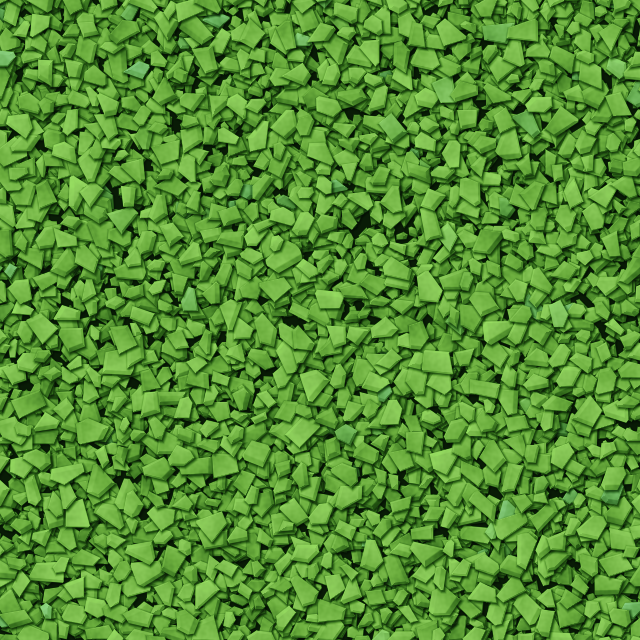
This texture is drawn by a Shadertoy shader. Its source:

```glsl
// A bed of crushed green rubber granules seen from above.
// Five layers of random convex chips are piled from the bottom up; each chip has
// bevelled facets and shades what lies below. A colour ramp turns shade into green.

const float TAU = 6.2832;
const int LAYERS = 5;

// Integer hash: three values in 0..1 per lattice point
vec3 hash3(vec2 cell, int seed) {
    uvec3 v = uvec3(ivec3(ivec2(cell) + 4096, seed + 64));
    v = v * 1664525u + 1013904223u;
    v.x += v.y * v.z; v.y += v.z * v.x; v.z += v.x * v.y;
    v ^= v >> 16u;
    v.x += v.y * v.z; v.y += v.z * v.x; v.z += v.x * v.y;
    return vec3(v & 65535u) / 65535.0;
}

float cornerSlope(vec2 cell, vec2 offset) {
    float a = TAU * hash3(cell, 999).x;
    return dot(vec2(cos(a), sin(a)), offset);
}

float gradientNoise(vec2 p) {
    vec2 i = floor(p), f = p - i, u = f * f * f * (f * (f * 6.0 - 15.0) + 10.0);
    vec2 e = vec2(1, 0);
    return mix(mix(cornerSlope(i, f), cornerSlope(i + e.xy, f - e.xy), u.x),
               mix(cornerSlope(i + e.yx, f - e.yx), cornerSlope(i + e.xx, f - e.xx), u.x), u.y);
}

// Shade 0 is the deepest gap, shade 5 the brightest face
vec3 greenRamp(float shade) {
    vec3 greens[6] = vec3[6](
        vec3(0.01, 0.05, 0.01), vec3(0.07, 0.19, 0.04), vec3(0.14, 0.34, 0.07),
        vec3(0.27, 0.51, 0.15), vec3(0.42, 0.68, 0.24), vec3(0.53, 0.78, 0.34));
    float s = clamp(shade, 0.0, 4.999);
    int i = int(s);
    return mix(greens[i], greens[i + 1], s - float(i)) * (1.0 + 0.12 * clamp(shade - 5.0, 0.0, 1.0));
}

// Draws one chip over the running shade (x) and pale tint (y)
void addChip(vec2 p, vec2 cell, int layer, float blur, float grit, inout vec2 surface) {
    int seed = layer * 16;
    vec3 form = hash3(cell, seed), look = hash3(cell, seed + 1);
    int sides = 4 + int(form.x * 2.99);
    float size = mix(0.25, 0.51, form.y), axis = TAU * form.z;
    vec2 light = normalize(vec2(-0.6, 0.8)), shadowShift = -0.07 * light;

    // Convex outline from half planes, plus its shifted shadow and nearest bevel
    float body = length(p) - 0.78, shadow = length(p - shadowShift) - 0.78;
    float rim = 10.0, facing = 0.0;
    for (int k = 0; k < sides; k++) {
        vec3 h = hash3(cell, seed + 2 + k);
        float angle = axis + (float(k) + 0.5 * h.x) * TAU / float(sides);
        vec2 normal = vec2(cos(angle), sin(angle));
        float reach = size * mix(0.75, 1.25, h.y) * (1.0 + 0.3 * cos(2.0 * (angle - axis * 3.0)));
        float d = dot(p, normal) - reach;
        body = max(body, d);
        shadow = max(shadow, dot(p - shadowShift, normal) - reach);
        float depth = -d / (0.03 + 0.22 * h.z * h.z);
        if (depth < rim) { rim = depth; facing = dot(normal, light); }
    }

    // Flat top with a slight tilt, bevels lit from the upper left
    float tilt = TAU * look.y;
    float face = mix(3.3, 4.5, float(layer) / float(LAYERS - 1)) + 1.1 * (look.x - 0.5);
    face += 0.9 * dot(p, vec2(cos(tilt), sin(tilt))) + grit;
    face += (1.0 - smoothstep(0.75, 1.15, rim)) * (facing > 0.0 ? 0.5 * facing : 1.3 * facing);

    surface.x *= mix(0.3, 1.0, smoothstep(-0.08, 0.14, shadow));
    float cover = 1.0 - smoothstep(-blur, blur, body);
    surface = mix(surface, vec2(face, smoothstep(0.97, 1.0, look.z)), cover);
}

void mainImage(out vec4 fragColor, in vec2 fragCoord) {
    vec2 uv = fragCoord / iResolution.y;
    float grit = 0.35 * gradientNoise(uv * 150.0) + 0.35 * gradientNoise(uv * 60.0);
    vec2 surface = vec2(0.4, 0.0);

    // Pile the layers, small chips at the bottom and larger ones on top
    for (int layer = 0; layer < LAYERS; layer++) {
        float density = 40.0 - 3.2 * float(layer);
        float blur = density * max(0.0011, 0.7 / iResolution.y);
        vec2 p = uv * density + float(layer) * vec2(7.37, 3.61);
        for (int y = -1; y <= 1; y++)
        for (int x = -1; x <= 1; x++) {
            vec2 cell = floor(p) + vec2(x, y);
            vec3 place = hash3(cell, layer * 16 + 12);
            vec2 local = p - cell - mix(vec2(0.1), vec2(0.9), place.xy);
            if (place.z < 0.88 && dot(local, local) < 1.1)
                addChip(local, cell, layer, blur, grit, surface);
        }
    }

    // Rare chips are paler and slightly bluish
    vec3 color = greenRamp(surface.x);
    color = mix(color, color * vec3(0.95, 1.02, 1.7), 0.7 * surface.y);
    fragColor = vec4(color, 1.0);
}
```
